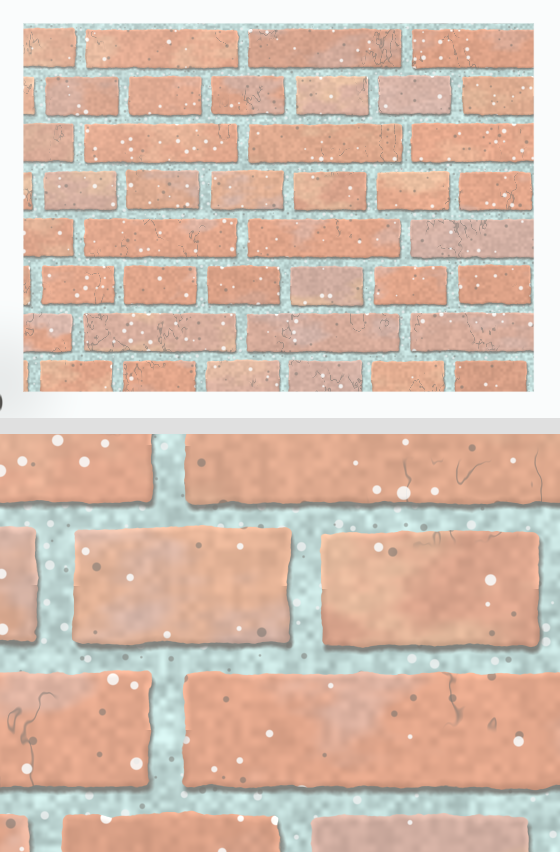
Top, the full canvas; bottom, a detail of the centre.
Give the GLSL for this texture, as a Shadertoy shader.

```glsl
const vec3 PAPER = vec3(0.98, 0.99, 0.99);
const vec3 MORTAR = vec3(0.76, 0.86, 0.85);
const vec3 SHADOW = vec3(0.46, 0.45, 0.43);
const vec3 CLAY = vec3(0.87, 0.64, 0.535);
const vec3 ROSE = vec3(0.83, 0.71, 0.67);
const vec3 SAND = vec3(0.91, 0.76, 0.64);

const float COURSE = 0.1134;        // height of one course
const float WALL_TOP = 0.0585;      // top of the first course
const vec4 PANEL = vec4(0.056, 0.056, 1.277, 0.937);

struct Brick { vec2 id; vec2 local; vec2 halfSize; };

float hash(vec2 p) {
    vec3 q = fract(p.xyx * vec3(0.1031, 0.1030, 0.0973));
    q += dot(q, q.yzx + 33.33);
    return fract((q.x + q.y) * q.z);
}

float noise(vec2 p) {
    vec2 i = floor(p), f = fract(p);
    f = f * f * (3.0 - 2.0 * f);
    return mix(mix(hash(i), hash(i + vec2(1, 0)), f.x),
               mix(hash(i + vec2(0, 1)), hash(i + vec2(1, 1)), f.x), f.y);
}

float fbm(vec2 p) {
    float sum = 0.0, gain = 0.533;
    for (int i = 0; i < 4; i++) {
        sum += gain * noise(p);
        p = mat2(1.6, 1.2, -1.2, 1.6) * p + 7.3;
        gain *= 0.5;
    }
    return sum;
}

float fill(float d, float blur) {
    return 1.0 - smoothstep(-blur, blur, d);
}

float boxDistance(vec2 p, vec2 halfSize, float radius) {
    vec2 q = abs(p) - halfSize + radius;
    return length(max(q, 0.0)) + min(max(q.x, q.y), 0.0) - radius;
}

// Scattered round dots, at most one per grid cell
float specks(vec2 p, float freq, float density, float px) {
    vec2 cell = floor(p * freq);
    vec2 centre = 0.3 + 0.4 * vec2(hash(cell + 3.1), hash(cell + 8.7));
    float radius = mix(0.07, 0.25, hash(cell + 15.3));
    float d = length(fract(p * freq) - centre) - radius;
    return step(1.0 - density, hash(cell + 41.0)) * fill(d, freq * px);
}

// Alternate courses of long stretchers and short headers
Brick layBrick(vec2 p) {
    float row = floor((p.y - WALL_TOP) / COURSE);
    bool header = mod(row, 2.0) > 0.5;
    float pitch = header ? 0.199 : 0.391;
    float start = header ? 0.0995 - 0.0026 * row : 0.192 - 0.001 * row;
    float column = (p.x - start) / pitch;
    vec2 id = vec2(floor(column), row);
    vec2 local = vec2((fract(column) - 0.5) * pitch,
                      p.y - WALL_TOP - (row + 0.5) * COURSE);
    vec2 jitter = vec2(hash(id + 21.0), hash(id + 33.0)) - 0.5;
    return Brick(id, local - jitter * 0.004, vec2(pitch * 0.5 - 0.013, 0.0455));
}

vec3 mortarColor(vec2 p, float px) {
    float grain = 0.6 * noise(p * 170.0) + 0.4 * fbm(p * 45.0);
    vec3 col = MORTAR * mix(0.80, 1.16, grain);
    col = mix(col, PAPER * 0.95, 0.8 * specks(p, 65.0, 0.3, px));
    return mix(col, SHADOW, 0.5 * specks(p + 4.0, 85.0, 0.12, px));
}

vec3 brickColor(Brick b, vec2 p, float px) {
    float kind = hash(b.id * 17.3 + 5.0);
    vec3 col = mix(CLAY, ROSE, 0.85 * smoothstep(0.62, 0.95, kind));
    col = mix(col, SAND, 0.45 * (1.0 - smoothstep(0.06, 0.28, kind)));
    // Diagonal firing marks
    vec2 slant = vec2(p.x * 9.0 + p.y * 7.0, p.y * 16.0 - p.x * 3.0);
    float flame = smoothstep(0.45, 0.72, fbm(slant + b.id * 13.7));
    vec3 flameTint = hash(b.id + 62.0) > 0.45 ? SAND : ROSE;
    col = mix(col, flameTint, flame * mix(0.3, 0.95, hash(b.id + 77.0)));
    col *= mix(0.95, 1.05, noise(p * 140.0)) * mix(0.96, 1.04, fbm(p * 24.0));
    col *= mix(0.97, 1.03, hash(b.id + 91.0));
    // Hairline cracks, pits and pale grit
    float vein = abs(fbm(p * vec2(28.0, 16.0) + b.id * 5.0) - 0.5);
    float crack = (1.0 - smoothstep(0.0, 0.022, vein)) * smoothstep(0.62, 0.76, noise(p * 13.0));
    col = mix(col, SHADOW, 0.5 * crack);
    col = mix(col, SHADOW, 0.55 * specks(p + 9.0, 60.0, 0.09, px));
    return mix(col, PAPER, 0.85 * specks(p, 46.0, 0.13, px));
}

void mainImage(out vec4 fragColor, in vec2 fragCoord) {
    float px = 1.0 / iResolution.y;
    vec2 p = fragCoord * px;
    p.y = 1.0 - p.y;

    // Chipped brick outline, with its shadow falling below and to the right
    Brick b = layBrick(p);
    float rough = (fbm(p * 65.0) - 0.5) * 0.006 + (noise(p * 22.0) - 0.5) * 0.003;
    float edge = boxDistance(b.local, b.halfSize, 0.005) + rough;
    float shade = boxDistance(b.local - vec2(0.002, 0.0045), b.halfSize, 0.005) + rough;
    vec3 wall = mix(mortarColor(p, px), SHADOW, 0.85 * fill(shade, 0.0018 + px));
    vec3 face = brickColor(b, p, px);
    face *= 1.0 - 0.10 * smoothstep(-0.006, 0.0, edge) * sign(b.local.y);
    wall = mix(wall, face, fill(edge, 0.8 * px));
    wall = mix(wall, PAPER, 0.10 * (1.0 - smoothstep(0.0, 0.9, length(p - PANEL.xy))));

    // Pale margin with a faint shade and a dark nick at the lower left
    vec3 margin = PAPER - 0.07 * (1.0 - smoothstep(0.0, 0.22, length(p - vec2(0.0, 0.92))));
    margin = mix(margin, SHADOW * 0.7, fill(length((p - vec2(0.0, 0.963)) * vec2(3.0, 1.0)) - 0.017, 0.006));
    float frame = boxDistance(p - 0.5 * (PANEL.xy + PANEL.zw), 0.5 * (PANEL.zw - PANEL.xy), 0.0);
    fragColor = vec4(clamp(mix(margin, wall, fill(frame, px)), 0.0, 1.0), 1.0);
}
```
